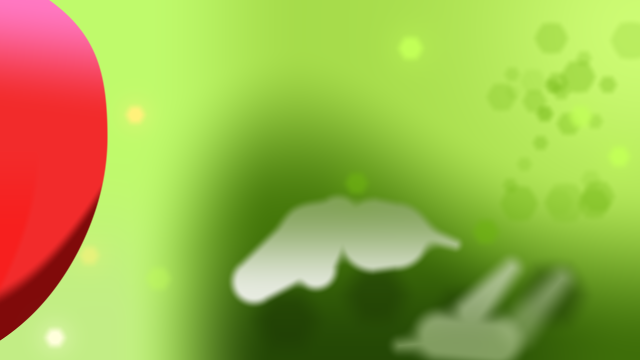
A WebGL 2 fragment shader for this background:

```glsl
#version 300 es
precision highp float;
// Soft green garden blur with a red petal, two pale floating petals and bokeh lights.

uniform vec2 u_resolution;
out vec4 fragColor;

const vec3 MEADOW = vec3(0.65, 0.86, 0.29);
const vec3 SUNLIT = vec3(0.75, 0.98, 0.42);
const vec3 MIST = vec3(0.76, 0.93, 0.52);
const vec3 SHADE = vec3(0.27, 0.47, 0.04);
const vec3 DEEP_SHADE = vec3(0.14, 0.28, 0.02);
const vec3 LEAF = vec3(0.43, 0.70, 0.06);
const vec3 RED = vec3(0.95, 0.17, 0.17);
const vec3 PINK = vec3(1.00, 0.47, 0.76);
const vec3 CRIMSON = vec3(0.50, 0.04, 0.04);
const vec3 PETAL_WHITE = vec3(0.93, 0.94, 0.91);
const vec3 PETAL_SAGE = vec3(0.52, 0.64, 0.36);
const vec3 GLOW_LIME = vec3(0.76, 1.00, 0.34);
const vec3 GLOW_GOLD = vec3(1.00, 0.95, 0.48);
const int DISC_COUNT = 26;
const float BLUR = 0.016;

float hash(float n) {
  return fract(sin(n * 127.1) * 43758.5453);
}

// Distance to a capsule whose radius changes from ra to rb.
float taper(vec2 p, vec2 a, float ra, vec2 b, float rb) {
  vec2 ab = b - a;
  float h = clamp(dot(p - a, ab) / dot(ab, ab), 0.0, 1.0);
  return length(p - a - ab * h) - mix(ra, rb, h);
}

float smoothMin(float a, float b, float k) {
  float h = max(k - abs(a - b), 0.0) / k;
  return min(a, b) - h * h * k * 0.25;
}

float cover(float d, float blur) {
  return 1.0 - smoothstep(-blur, blur, d);
}

// Rounded hexagon distance for lens discs.
float hexagon(vec2 p, float r) {
  vec2 q = abs(p);
  float hex = max(q.y, q.x * 0.866 + q.y * 0.5);
  return mix(hex, length(p), 0.5) - r;
}

vec3 meadow(vec2 p) {
  vec3 col = mix(SUNLIT, MEADOW, smoothstep(0.40, 0.85, p.x));
  col = mix(col, MIST, (1.0 - smoothstep(0.30, 0.55, p.x)) * (1.0 - smoothstep(0.1, 0.6, p.y)));
  col = mix(col, vec3(0.82, 1.0, 0.47), 0.9 * exp(-5.0 * dot(p - vec2(1.78, 0.92), p - vec2(1.78, 0.92))));
  // Shadow mound, tallest left of centre
  float ridge = (p.x - 0.81) / 0.5;
  float height = 0.24 + 0.38 * exp(-ridge * ridge);
  float shadow = 1.0 - smoothstep(height - 0.24, height + 0.25, p.y);
  shadow *= smoothstep(0.35, 0.76, p.x);
  float depth = (1.0 - smoothstep(0.0, 0.42, p.y)) * (1.0 - 0.8 * smoothstep(1.2, 1.75, p.x));
  return mix(col, mix(SHADE, DEEP_SHADE, depth), shadow);
}

vec3 addDiscs(vec3 col, vec2 p) {
  // Small leaf-coloured discs on the right
  for (int i = 0; i < DISC_COUNT; i++) {
    float n = float(i) + 1.0;
    vec2 c = vec2(1.39 + 0.38 * hash(n), 0.36 + 0.56 * hash(n + 40.0));
    float r = mix(0.018, 0.055, pow(hash(n + 80.0), 3.0));
    col = mix(col, LEAF, cover(hexagon(p - c, r), 0.012) * mix(0.10, 0.38, hash(n + 120.0)));
  }
  // Broad dark discs along the ground
  for (int i = 0; i < 4; i++) {
    float n = float(i);
    vec2 c = vec2(0.80 + 0.245 * n, 0.11 + 0.07 * mod(n, 2.0));
    col = mix(col, DEEP_SHADE * 0.8, 0.55 * cover(hexagon(p - c, 0.075), 0.04));
  }
  return col;
}

vec3 addLight(vec3 col, vec2 p, vec2 c, float r, vec3 tint, float power) {
  float d = length(p - c);
  float disc = cover(hexagon(p - c, r), 0.014);
  float halo = 0.28 * exp(-d * d / (r * r * 5.0));
  return mix(col, tint, clamp(power * (0.8 * disc + halo), 0.0, 1.0));
}

vec3 addPalePetals(vec3 col, vec2 p) {
  // Cupped petal with two lobes and a thin tip
  float left = taper(p, vec2(0.706, 0.218), 0.060, vec2(0.868, 0.336), 0.090);
  left = smoothMin(left, taper(p, vec2(0.878, 0.253), 0.055, vec2(0.868, 0.345), 0.085), 0.02);
  left = smoothMin(left, taper(p, vec2(0.868, 0.345), 0.080, vec2(0.940, 0.395), 0.060), 0.02);
  float right = taper(p, vec2(1.040, 0.347), 0.100, vec2(1.100, 0.345), 0.090);
  right = smoothMin(right, taper(p, vec2(1.15, 0.36), 0.025, vec2(1.265, 0.322), 0.012), 0.035);
  float petal = smoothMin(left, right, 0.02);
  vec3 tint = mix(PETAL_WHITE, PETAL_SAGE, smoothstep(0.17, 0.45, p.y));
  col = mix(col, tint, 0.96 * cover(petal, BLUR));
  // Fainter open flower near the ground
  float flower = taper(p, vec2(1.31, 0.13), 0.045, vec2(1.42, 0.255), 0.022);
  flower = smoothMin(flower, taper(p, vec2(1.22, 0.065), 0.065, vec2(1.38, 0.05), 0.065), 0.03);
  flower = smoothMin(flower, taper(p, vec2(1.11, 0.04), 0.012, vec2(1.22, 0.05), 0.025), 0.02);
  float side = taper(p, vec2(1.44, 0.085), 0.045, vec2(1.56, 0.225), 0.024);
  vec3 sage = mix(PETAL_SAGE, PETAL_WHITE, 0.2 + 0.35 * smoothstep(0.04, 0.24, p.y));
  col = mix(col, sage, 0.55 * cover(side, 0.035));
  return mix(col, sage, 0.80 * cover(flower, 0.028));
}

vec3 addRedPetal(vec3 col, vec2 p) {
  float up = max(p.y - 0.62, 0.0), down = max(0.62 - p.y, 0.0);
  float edge = 0.2986 - 0.4 * up * up - 5.0 * pow(up, 4.0) - 0.8 * down * down - 4.0 * pow(down, 8.0);
  vec3 red = mix(RED, PINK, smoothstep(0.70, 1.02, p.y + 0.12 * p.x));
  float fold = 0.11 - 0.62 * pow(max(0.62 - p.y, 0.0), 2.0);
  red = mix(red, vec3(0.98, 0.09, 0.08), 0.6 * cover(p.x - fold, 0.012) * (1.0 - smoothstep(0.35, 0.62, p.y)));
  float under = 0.178 + 0.5 * p.x + 1.9 * p.x * p.x;
  red = mix(red, CRIMSON, cover(p.y - under, 0.028));
  return mix(col, red, cover(p.x - edge, 0.003));
}

void main() {
  vec2 p = gl_FragCoord.xy / u_resolution.y;
  vec3 col = addDiscs(meadow(p), p);
  col = addPalePetals(col, p);
  // Bright accents
  col = addLight(col, p, vec2(1.141, 0.866), 0.030, GLOW_LIME, 0.95);
  col = addLight(col, p, vec2(1.613, 0.676), 0.028, GLOW_LIME, 0.75);
  col = addLight(col, p, vec2(1.720, 0.565), 0.026, GLOW_LIME, 0.95);
  col = addLight(col, p, vec2(0.376, 0.681), 0.022, GLOW_GOLD, 1.0);
  col = addLight(col, p, vec2(0.248, 0.290), 0.024, GLOW_GOLD, 0.55);
  col = addLight(col, p, vec2(0.440, 0.226), 0.030, GLOW_LIME, 0.45);
  col = addLight(col, p, vec2(0.991, 0.491), 0.028, LEAF, 0.65);
  col = addLight(col, p, vec2(1.350, 0.356), 0.032, LEAF, 0.65);
  col = addRedPetal(col, p);
  col = addLight(col, p, vec2(0.153, 0.062), 0.023, vec3(1.0, 1.0, 0.86), 1.0);
  fragColor = vec4(col, 1.0);
}
```
